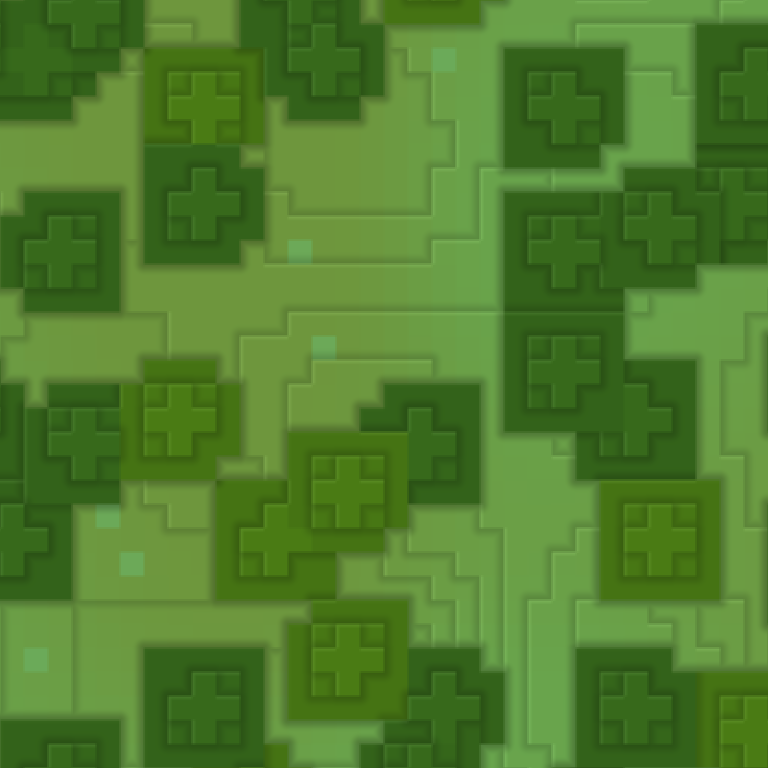
Give the GLSL for this pattern, as a Shadertoy shader.

```glsl
const float TILES = 32.0;      // tiles along the canvas height
const float PLOT = 6.0;        // tiles per planting plot
const float TREE_BASE = 20.0;  // lowest canopy height

const vec3 LUSH_GRASS = vec3(0.41, 0.645, 0.30);
const vec3 DRY_GRASS  = vec3(0.43, 0.59, 0.24);
const vec3 WEED       = vec3(0.42, 0.68, 0.37);
const vec3 DARK_LEAF  = vec3(0.20, 0.385, 0.10);
const vec3 OLIVE_LEAF = vec3(0.27, 0.45, 0.075);

struct Tile { float height; vec3 colour; };

vec3 hash3(vec2 p) {
    vec3 q = fract(p.xyx * vec3(0.1031, 0.1030, 0.0973));
    q += dot(q, q.yxz + 33.33);
    return fract((q.xxy + q.yzz) * q.zyx);
}

float valueNoise(vec2 p) {
    vec2 i = floor(p), f = fract(p);
    f = f * f * (3.0 - 2.0 * f);
    float low  = mix(hash3(i).x, hash3(i + vec2(1, 0)).x, f.x);
    float high = mix(hash3(i + vec2(0, 1)).x, hash3(i + vec2(1, 1)).x, f.x);
    return mix(low, high, f.y);
}

// Stepped hills with a slow change of grass tint and a few weeds
Tile groundTile(vec2 cell) {
    float hill = valueNoise(cell / 11.0 + 3.7);
    float dryness = smoothstep(0.2, 0.8, valueNoise(cell / 13.0 + 41.3));
    vec3 colour = mix(LUSH_GRASS, DRY_GRASS, dryness);
    float weed = step(0.96, hash3(cell + 97.0).y) * step(0.4, dryness);
    return Tile(floor(hill * 9.0), mix(colour, WEED, 0.8 * weed));
}

// Canopy layer at an offset from the trunk: -1 outside, 0 rim, 2 top cross
float canopyLayer(vec2 offset, float chance) {
    vec2 a = abs(offset);
    float reach = max(a.x, a.y);
    if (reach > 2.5 || (a.x + a.y > 3.5 && chance < 0.4)) return -1.0;
    if (reach > 1.5) return 0.0;
    if (a.x + a.y < 1.5) return 2.0;
    return step(0.4, chance);
}

// Highest surface of a tile: ground or one of the nearby canopies
Tile surfaceTile(vec2 cell) {
    Tile tile = groundTile(cell);
    vec2 firstPlot = floor((cell - 2.0) / PLOT);
    for (int k = 0; k < 4; k++) {
        vec2 plot = firstPlot + vec2(k % 2, k / 2);
        vec3 place = hash3(plot + 17.0);
        vec3 kind = hash3(plot + 59.0);
        if (place.z > 0.88) continue;
        vec2 trunk = plot * PLOT + floor(place.xy * PLOT);
        float layer = canopyLayer(cell - trunk, hash3(cell + trunk * 3.0).x);
        float height = TREE_BASE + floor(kind.x * 5.0) + layer;
        if (layer >= 0.0 && height > tile.height) {
            vec3 leaf = kind.y < 0.28 ? OLIVE_LEAF : DARK_LEAF;
            tile = Tile(height, leaf * (1.0 + 0.035 * layer));
        }
    }
    return tile;
}

// Tile colour with soft shade below steps and a lit rim at top and left
vec3 shadeTerrain(vec2 p) {
    vec2 cell = floor(p), local = fract(p) - 0.5;
    Tile tile = surfaceTile(cell);
    float shade = 0.0, rim = 0.0;
    for (int k = 0; k < 9; k++) {
        if (k == 4) continue;
        vec2 side = vec2(k % 3, k / 3) - 1.0;
        float rise = surfaceTile(cell + side).height - tile.height;
        float gap = length(max(abs(local - side) - 0.5, 0.0));
        if (rise > 0.5) {
            float falloff = 1.0 - smoothstep(0.0, 0.5, gap);
            shade = max(shade, falloff * (0.12 + 0.03 * min(rise, 4.0)));
        }
        bool lit = side == vec2(0, 1) || side == vec2(-1, 0);
        if (lit && rise < -0.5) {
            float line = 1.0 - smoothstep(0.06, 0.16, gap);
            rim = max(rim, line * (rise < -3.5 ? 0.015 : 0.065));
        }
    }
    return tile.colour * (1.0 - shade) + rim * vec3(0.9, 1.0, 0.85);
}

void mainImage(out vec4 fragColor, in vec2 fragCoord) {
    vec2 p = fragCoord / iResolution.y * TILES;
    // Four samples soften every edge
    vec3 colour = vec3(0.0);
    for (int k = 0; k < 4; k++) {
        vec2 shift = vec2(k % 2, k / 2) - 0.5;
        colour += shadeTerrain(p + shift * 0.08);
    }
    fragColor = vec4(colour / 4.0, 1.0);
}
```
